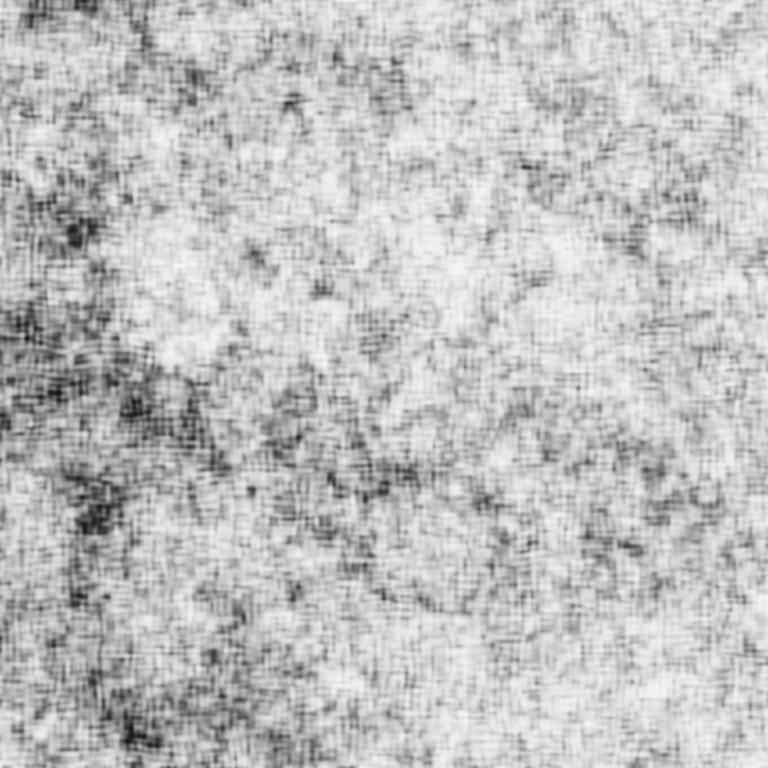
Give the GLSL for this texture, as a WebGL 2 fragment shader.

```glsl
#version 300 es
precision highp float;
// Worn grey cloth: mottled stains, dark specks and a faint crease under a fine crosswise weave.

uniform vec2 u_resolution;
out vec4 fragColor;

const float TAU = 6.2831853;

float hash(vec2 cell) {
    vec3 q = fract(vec3(cell.xyx) * 0.1031);
    q += dot(q, q.yzx + 33.33);
    return fract((q.x + q.y) * q.z);
}

// Smooth value noise in -1..1
float noise(vec2 p) {
    vec2 cell = floor(p);
    vec2 f = fract(p);
    vec2 w = f * f * (3.0 - 2.0 * f);
    float low = mix(hash(cell), hash(cell + vec2(1, 0)), w.x);
    float high = mix(hash(cell + vec2(0, 1)), hash(cell + vec2(1, 1)), w.x);
    return 2.0 * mix(low, high, w.y) - 1.0;
}

// Layers of noise, each finer and turned to hide the lattice
float mottle(vec2 p, float scale, int layers) {
    mat2 turn = mat2(0.8, 0.6, -0.6, 0.8);
    float sum = 0.0;
    for (int i = 0; i < layers; i++) {
        sum += noise(p * scale + float(i) * 17.3);
        p = turn * p;
        scale *= 2.2;
    }
    return sum;
}

// Soft specks at random points of a cell grid; density is the filled share
float specks(vec2 p, float scale, float density) {
    vec2 q = p * scale;
    vec2 base = floor(q);
    float sum = 0.0;
    for (int y = -1; y <= 1; y++) {
        for (int x = -1; x <= 1; x++) {
            vec2 cell = base + vec2(x, y);
            vec2 center = cell + vec2(hash(cell + 41.0), hash(cell + 73.0));
            float radius = mix(0.15, 0.34, hash(cell + 97.0));
            vec2 d = (q - center) / radius;
            float present = smoothstep(0.0, 0.06, density - hash(cell + 11.0));
            sum += present * exp(-dot(d, d));
        }
    }
    return sum;
}

float segmentDistance(vec2 p, vec2 a, vec2 b) {
    vec2 ab = b - a;
    float t = clamp(dot(p - a, ab) / dot(ab, ab), 0.0, 1.0);
    return length(p - a - ab * t);
}

float crease(vec2 p, vec2 a, vec2 b, float width) {
    float d = segmentDistance(p, a, b) / width;
    return exp(-d * d);
}

// Short threads running along y, with patches of regular ribs
float threads(vec2 p, float count) {
    float strand = noise(p * vec2(count, count * 0.42));
    float wobble = 2.5 * noise(p * 24.0 + 5.0);
    float rib = sin(TAU * p.x * count * 0.6 + wobble);
    float patchStrength = noise(p * vec2(46.0, 38.0) + 61.0);
    return 0.9 * strand + 0.5 * rib * patchStrength;
}

void main() {
    vec2 uv = gl_FragCoord.xy / u_resolution;
    vec2 p = gl_FragCoord.xy / min(u_resolution.x, u_resolution.y);
    vec2 bend = 0.012 * vec2(noise(p * 22.0 + 3.0), noise(p * 22.0 + 29.0));

    // Broad shade, heavier at the left
    float leftShade = 1.0 - smoothstep(0.0, 0.65, uv.x);
    float stain = 1.15 * leftShade - 0.62;

    // Clouds and blotches
    stain += 0.74 * mottle(p + bend, 4.5, 2);
    stain += 0.82 * mottle(p + bend + 7.0, 22.0, 2);

    // Dark specks and crease
    stain += 1.8 * specks(p + bend, 15.0, 0.08 + 0.12 * leftShade);
    stain += 1.3 * crease(p + bend, vec2(0.48, 0.36), vec2(0.75, 0.50), 0.018);

    // Fine crosswise weave and grain
    float weave = threads(p, 170.0) + threads(p.yx + 13.0, 170.0);
    stain += 0.92 * weave + 0.65 * noise(p * 100.0 + 47.0);

    // Exponential ink gives long dark tails and soft highlights
    float ink = 0.195 * exp(0.65 * stain);
    float grey = 0.985 - 0.93 * (1.0 - exp(-ink * 1.25));
    fragColor = vec4(vec3(grey), 1.0);
}
```
